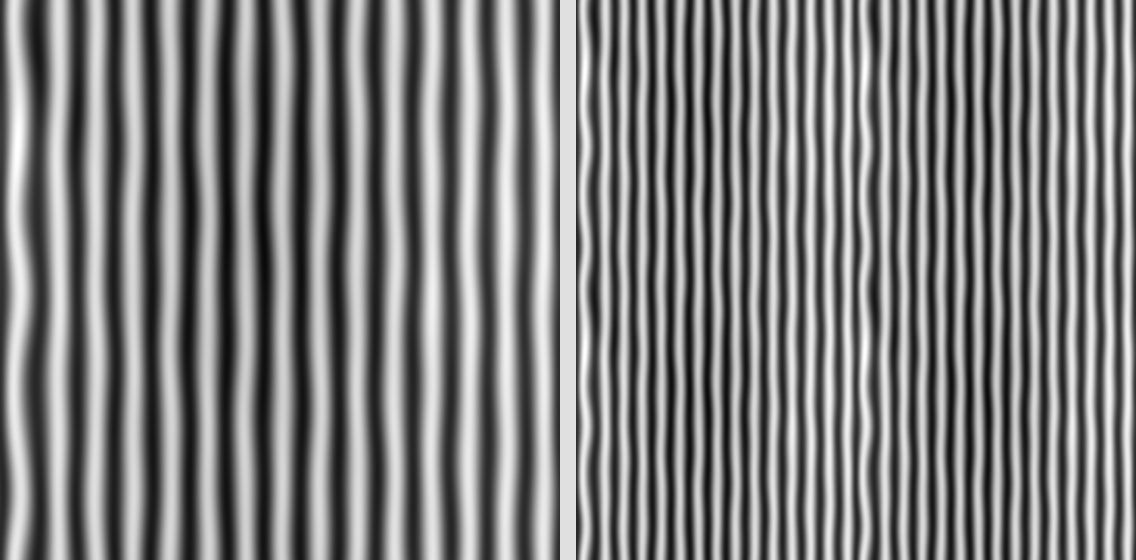
Left: one tile. Right: repeated 2 by 2.
This pattern is drawn by a WebGL 2 fragment shader. Its source:

```glsl
#version 300 es
precision highp float;
// Fifteen soft vertical grey stripes with slight wobble and uneven tone, tiling on all sides.

uniform vec2 u_resolution;
out vec4 fragColor;

const float TAU = 6.2831853;

// Soft spot that wraps around both axes; higher sharpness makes it smaller.
float wrappedSpot(vec2 uv, vec2 center, vec2 sharpness) {
    return exp(dot(sharpness, cos(TAU * (uv - center)) - 1.0));
}

// Sideways displacement of the stripes, in stripe periods.
float stripeShift(vec2 uv) {
    float shift = 0.022 * sin(TAU * (2.0 * uv.y + 3.0 * uv.x));
    shift += 0.016 * sin(TAU * (3.0 * uv.y - 5.0 * uv.x) + 1.3);
    shift += 0.010 * sin(TAU * (5.0 * uv.y + 4.0 * uv.x) + 4.1);
    // Stronger bend and wobble near the left edge
    float bend = wrappedSpot(uv, vec2(0.03, 0.0), vec2(40.0, 0.0));
    return shift + bend * (0.08 * cos(TAU * 3.0 * (uv.y - 0.81)) - 0.12);
}

// Slow brightness changes across the stripes.
float toneDrift(vec2 uv) {
    float drift = -0.06 * cos(TAU * (uv.x - 0.43));
    drift -= 0.018 * cos(TAU * (uv.y - 0.6)) * cos(TAU * (uv.x - 0.47));
    drift += 0.008 * sin(TAU * (4.0 * uv.y + 3.0 * uv.x) + 0.7);
    // Local light and dark patches
    drift += 0.07 * wrappedSpot(uv, vec2(0.03, 0.745), vec2(40.0, 7.0));
    drift += 0.03 * wrappedSpot(uv, vec2(0.77, 0.47), vec2(40.0, 6.0));
    drift -= 0.07 * wrappedSpot(uv, vec2(0.065, 0.92), vec2(60.0, 5.0));
    drift -= 0.05 * wrappedSpot(uv, vec2(0.137, 0.78), vec2(60.0, 4.0));
    return drift;
}

void main() {
    vec2 uv = gl_FragCoord.xy / u_resolution;

    // Stripe profile
    float stripe = cos(TAU * (15.0 * uv.x - 0.57 - stripeShift(uv)));

    float grey = 0.495 + 0.375 * stripe + toneDrift(uv);
    fragColor = vec4(vec3(clamp(grey, 0.0, 1.0)), 1.0);
}
```
